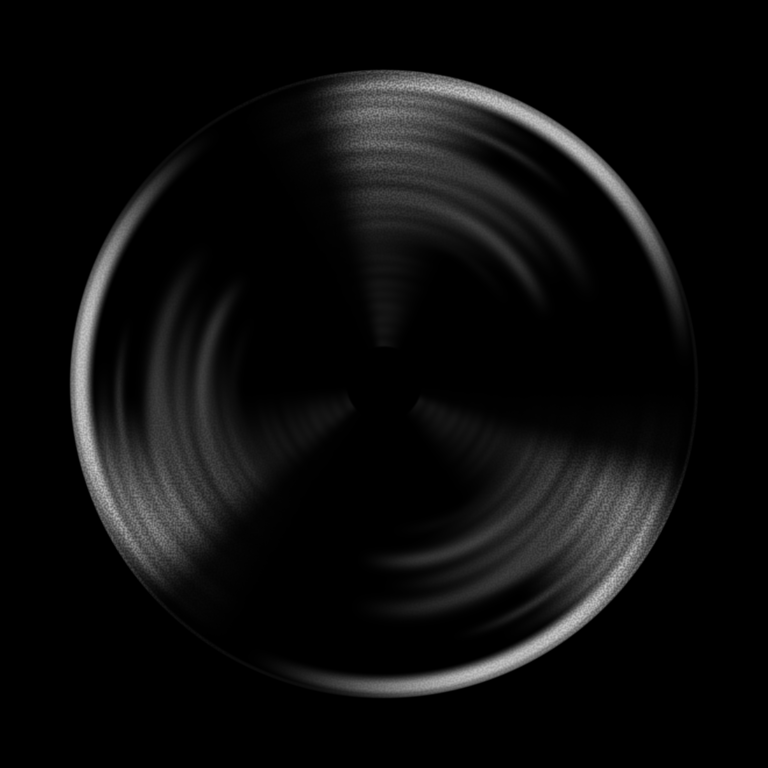
Give the GLSL for this background, as a Shadertoy shader.

```glsl
// A dark disc with three swept, grainy highlights, like brushed metal in a
// spin. Polar coordinates are folded into three equal sectors; each sector
// sums a soft wedge, concentric streaks and a bright crescent on the rim.

#define DISC_RADIUS 0.409
#define HUB_RADIUS 0.049
#define SECTORS 3.0
#define LEAD_ANGLE -12.0
#define RIM_LIGHT 0.71
#define GRAIN_SCALE 330.0
#define GRAIN_AMOUNT 0.55
#define GROOVE_SCALE 75.0
#define GROOVE_AMOUNT 0.65

vec2 hashGradient(vec2 cell) {
    vec3 q = fract(cell.xyx * vec3(0.1031, 0.1030, 0.0973));
    q += dot(q, q.yzx + 33.33);
    float angle = 6.28318 * fract((q.x + q.y) * q.z);
    return vec2(cos(angle), sin(angle));
}

float gradientNoise(vec2 p) {
    vec2 i = floor(p), f = fract(p);
    vec2 u = f * f * f * (f * (f * 6.0 - 15.0) + 10.0);
    vec2 e = vec2(1.0, 0.0);
    float a = dot(hashGradient(i), f);
    float b = dot(hashGradient(i + e.xy), f - e.xy);
    float c = dot(hashGradient(i + e.yx), f - e.yx);
    float d = dot(hashGradient(i + e.xx), f - e.xx);
    return mix(mix(a, b, u.x), mix(c, d, u.x), u.y);
}

// Rises over the first pair of angles, falls over the second
float sweep(float angle, vec2 rise, vec2 fall) {
    return smoothstep(rise.x, rise.y, angle)
         * (1.0 - smoothstep(fall.x, fall.y, angle));
}

// Concentric streak that drifts inward along its sweep
float streak(float r, float angle, float centre, float width, float endAngle) {
    float d = (r - centre + 0.0002 * (angle - 35.0)) / width;
    return exp(-d * d) * sweep(angle, vec2(-12.0, 32.0), vec2(endAngle - 24.0, endAngle));
}

// Wedge behind the leading edge, brighter toward the rim
float wedge(float r, float angle) {
    float light = 0.065 + 0.10 * smoothstep(0.17, 0.25, r)
                + 0.19 * smoothstep(0.25, 0.36, r);
    float middle = smoothstep(0.18, 0.22, r) * (1.0 - smoothstep(0.29, 0.32, r));
    float endAngle = mix(28.0, 56.0, middle);
    float body = sweep(angle, vec2(LEAD_ANGLE - 5.0, LEAD_ANGLE + 10.0), vec2(0.0, endAngle));
    float haze = 0.09 * sweep(angle, vec2(-30.0, -14.0), vec2(-8.0, 20.0));
    return light * (body + haze) * smoothstep(HUB_RADIUS - 0.002, HUB_RADIUS + 0.002, r);
}

float streaks(float r, float angle) {
    return 0.18 * streak(r, angle, 0.236, 0.010, 70.0)
         + 0.13 * streak(r, angle, 0.298, 0.012, 70.0)
         + 0.07 * streak(r, angle, 0.267, 0.010, 62.0)
         + 0.17 * streak(r, angle, 0.344, 0.006, 46.0)
         + 0.14 * streak(r, angle, 0.364, 0.009, 36.0)
         + 0.03 * streak(r, angle, 0.196, 0.008, 60.0);
}

// Crescent that narrows toward its tail, plus a hairline on the edge
float rim(float r, float angle) {
    float tail = smoothstep(45.0, 88.0, angle);
    float inner = smoothstep(0.376, 0.393, r);
    float outer = 1.0 - smoothstep(0.398 - 0.003 * tail, 0.413 - 0.006 * tail, r);
    float crescent = inner * outer * sweep(angle, vec2(-16.0, 26.0), vec2(40.0, 88.0));
    float hairline = smoothstep(0.403, 0.407, r);
    return RIM_LIGHT * crescent
         + hairline * (0.045 + 0.12 * sweep(angle, vec2(-20.0, 10.0), vec2(30.0, 80.0)));
}

void mainImage(out vec4 fragColor, in vec2 fragCoord) {
    float side = min(iResolution.x, iResolution.y);
    vec2 p = (fragCoord - 0.5 * iResolution.xy) / side;
    float r = length(p);

    // Clockwise angle from the top, folded so that zero is in each wedge
    float sector = 360.0 / SECTORS;
    float angle = mod(degrees(atan(p.x, p.y)) + 30.0, sector) - 30.0;

    float groove = gradientNoise(vec2(r * GROOVE_SCALE, angle / 45.0 + 7.0));
    float light = wedge(r, angle) * (1.0 + GROOVE_AMOUNT * groove);
    light += streaks(r, angle);
    // Wedge and crescent overlap without exceeding the rim highlight
    float edge = rim(r, angle);
    light = light * (1.0 - 0.75 * smoothstep(0.383, 0.398, r)) + edge;

    // Grain is strongest along the dissolving leading edge
    float grain = gradientNoise(p * GRAIN_SCALE + 211.3);
    float roughness = mix(0.25, 1.0, 1.0 - smoothstep(-5.0, 35.0, angle));
    light *= 1.0 + GRAIN_AMOUNT * roughness * smoothstep(0.1, 0.3, r) * grain;

    float softness = max(0.0015, 1.0 / side);
    light *= 1.0 - smoothstep(DISC_RADIUS - softness, DISC_RADIUS + softness, r);
    fragColor = vec4(vec3(clamp(light, 0.0, 1.0)), 1.0);
}
```
